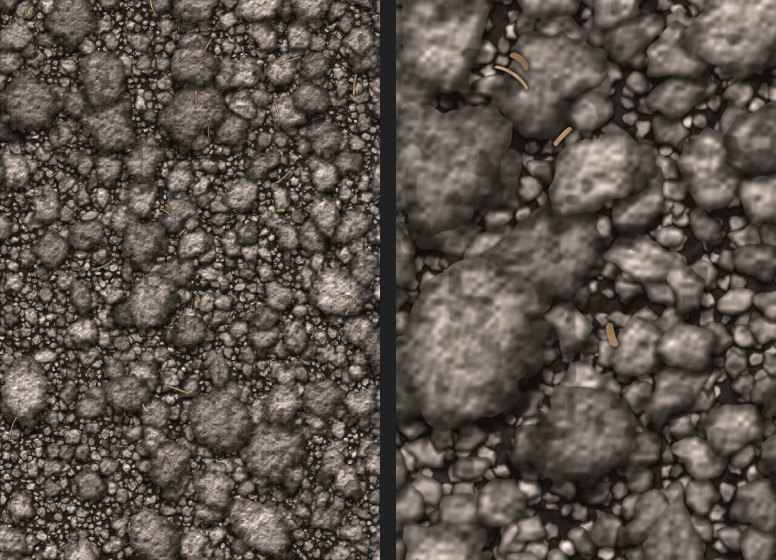
Left, the full canvas; right, a detail of the centre.
A Shadertoy shader for this texture:

```glsl
// Dry crumbled soil: rough clods of many sizes over fine crumbs, with bits of straw.
#define FINEST 0.0115       // cell size of the smallest crumbs, in canvas heights
#define GROWTH 1.74         // size ratio from one layer of clods to the next
#define LAYERS 5
#define LUMPINESS 0.50      // unevenness of the outlines
#define GRAIN 1.9           // strength of the surface relief
#define SHADOW 0.55         // darkness of the shadow around each clod
#define GAP_TONE 0.13
#define DARK_CLOD 0.45
#define PALE_CLOD 0.67
#define STRAWS 26

const float TAU = 6.2832;
const vec2 LIGHT = vec2(-0.35, 0.94);

// Integer hash of a cell and a seed, three values in 0..1
vec3 hash3(vec2 cell, int seed) {
    uvec3 v = uvec3(ivec3(ivec2(cell), seed) + 4096);
    v = v * 1664525u + 1013904223u;
    v.x += v.y * v.z; v.y += v.z * v.x; v.z += v.x * v.y;
    v ^= v >> 16u;
    v.x += v.y * v.z; v.y += v.z * v.x; v.z += v.x * v.y;
    return vec3(v >> 8u) / 16777216.0;
}

float noise(vec2 p) {
    vec2 i = floor(p), f = fract(p);
    f = f * f * (3.0 - 2.0 * f);
    float low = mix(hash3(i, 0).x, hash3(i + vec2(1, 0), 0).x, f.x);
    float high = mix(hash3(i + vec2(0, 1), 0).x, hash3(i + vec2(1, 1), 0).x, f.x);
    return mix(low, high, f.y);
}

float relief(vec2 p) {
    return 0.5 * noise(p * 70.0) + 0.3 * noise(p * 150.0 + 7.0) + 0.2 * noise(p * 290.0 + 19.0);
}

mat2 rotation(float angle) {
    float c = cos(angle), s = sin(angle);
    return mat2(c, s, -s, c);
}

// Distance measure of a rounded, irregular polygon: 1 on its outline
float clodShape(vec2 q, vec2 cell, int seed) {
    float facets = 0.0;
    for (int k = 0; k < 5; k++) {
        vec3 rnd = hash3(cell, seed + 10 + k);
        float angle = (float(k) + 0.6 * rnd.x) * TAU / 5.0;
        facets = max(facets, dot(q, vec2(cos(angle), sin(angle))) / mix(0.75, 1.05, rnd.y));
    }
    return mix(length(q), facets, 0.6);
}

// Large clods are rare in the fine soil at the lower left
float coarseness(vec2 p) {
    float away = p.x + max(0.0, abs(p.y - 0.32) - 0.2);
    return mix(0.35, 1.0, smoothstep(0.04, 0.30, away));
}

// Paints one layer of clods over the brightness below
float paintLayer(float tone, vec2 p, int layer, float fineBump) {
    float level = float(layer) / float(LAYERS - 1);
    float size = FINEST * pow(GROWTH, float(layer));
    float lump = LUMPINESS * (noise(p * 3.2 / size + 31.0 * float(layer)) - 0.5) + fineBump;
    vec2 home = floor(p / size);
    int seed = 40 * (layer + 1);
    for (int j = -1; j <= 1; j++)
    for (int i = -1; i <= 1; i++) {
        vec2 cell = home + vec2(i, j);
        vec3 place = hash3(cell, seed), form = hash3(cell, seed + 1);
        vec2 center = (cell + 0.5 + 0.7 * (place.xy - 0.5)) * size;
        float chance = mix(0.97, 0.42, level);
        if (layer > 1) chance *= coarseness(center);
        if (place.z > chance) continue;

        float radius = size * mix(0.34, 0.52, form.x);
        vec2 offset = (p - center) / radius;
        if (dot(offset, offset) > 4.0) continue;
        float stretch = mix(1.0, 1.28, form.y);
        vec2 q = rotation(form.z * TAU) * offset * vec2(1.0);
        float d = clodShape(q * vec2(1.0 / stretch, stretch * 0.95), cell, seed) + lump;

        // Contact shadow, heavier below, then the lit dome
        tone *= 1.0 - SHADOW * (1.0 - smoothstep(0.92, 1.28, d + 0.14 * offset.y));
        float edge = 1.3 / (iResolution.y * radius);
        float cover = 1.0 - smoothstep(1.0 - edge, 1.0 + edge, d);
        float dome = mix(0.42, 1.0, 1.0 - smoothstep(0.5, 1.05, d));
        float lit = dome + 0.17 * dot(offset, LIGHT);
        float body = mix(DARK_CLOD, PALE_CLOD, hash3(cell, seed + 2).x);
        tone = mix(tone, body * lit, cover);
    }
    return tone;
}

// Thin bent splinters of dry straw
vec3 paintStraw(vec3 color, vec2 p, float aspect) {
    for (int k = 0; k < STRAWS; k++) {
        vec3 place = hash3(vec2(k, 3), 900), form = hash3(vec2(k, 5), 901);
        vec2 q = rotation(place.z * TAU) * (p - place.xy * vec2(aspect, 1.0));
        float halfLength = mix(0.005, 0.022, form.x * form.x);
        float width = mix(0.0008, 0.0026, form.y * (1.0 - 0.6 * form.x));
        q.y += (form.z - 0.5) * 0.5 * q.x * q.x / halfLength;
        float d = length(vec2(max(abs(q.x) - halfLength, 0.0), q.y)) - width;
        float cover = 1.0 - smoothstep(-0.6, 0.8, d * iResolution.y);
        vec3 straw = mix(vec3(0.52, 0.41, 0.30), vec3(0.80, 0.67, 0.50), form.z);
        color *= 1.0 - 0.35 * (1.0 - smoothstep(0.0, 0.003, d));
        color = mix(color, straw * (0.75 + 0.4 * noise(p * 200.0)), cover);
    }
    return color;
}

void mainImage(out vec4 fragColor, in vec2 fragCoord) {
    vec2 p = fragCoord / iResolution.y;
    float fineBump = 0.22 * (noise(p * 130.0 + 50.0) - 0.5);

    float tone = GAP_TONE;
    for (int layer = 0; layer < LAYERS; layer++) tone = paintLayer(tone, p, layer, fineBump);

    // Gritty surface: embossed relief and small dark pits
    float emboss = relief(p) - relief(p + LIGHT * 0.003);
    float pits = smoothstep(0.58, 0.82, noise(p * 115.0 + 80.0));
    tone *= (1.0 + GRAIN * emboss) * (1.0 - 0.32 * pits);
    tone = max(tone + 0.03, 0.07);

    // Warm grey earth
    vec3 color = tone * vec3(1.0, 0.945, 0.91) - vec3(0.0, 0.012, 0.026);
    color = paintStraw(color, p, iResolution.x / iResolution.y);
    fragColor = vec4(clamp(color, 0.0, 1.0), 1.0);
}
```
